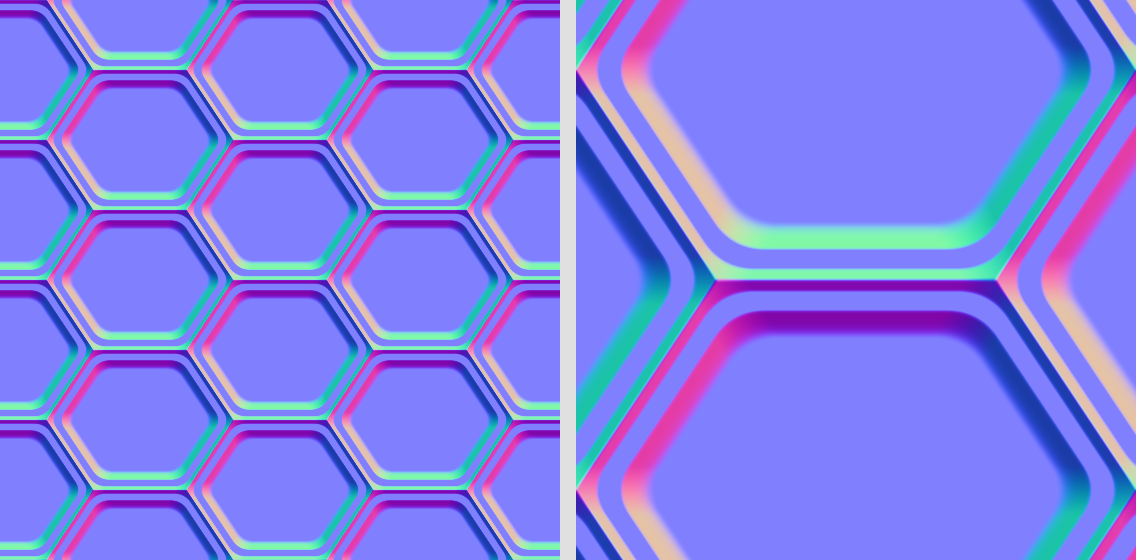
Left: the whole. Right: its middle third, enlarged.
This texture map is drawn by a Shadertoy shader. Its source:

```glsl
// Tangent-space normal map of stretched hexagonal tiles, two by four repeats.
// A rounded hexagon distance gives the inward direction; a two-step bevel
// profile sets how far the normal leans along it.

float smoothMax(float a, float b, float k) {
    float h = max(k - abs(a - b), 0.0) / k;
    return max(a, b) + 0.25 * k * h * h;
}

// Depth inside one hexagon of height 1 and width 4/3, corners rounded.
float hexDepth(vec2 p) {
    vec2 n = normalize(vec2(3.0, 2.0));
    float slantReach = n.x * 2.0 / 3.0;
    float rising = abs(dot(p, n)) - slantReach;
    float falling = abs(dot(p, vec2(n.x, -n.y))) - slantReach;
    float flatSide = abs(p.y) - 0.5;
    return -smoothMax(smoothMax(rising, falling, 0.065), flatSide, 0.065);
}

// Two interleaved lattices with period (2, 1); the enclosing cell wins.
float tileDepth(vec2 p) {
    vec2 period = vec2(2.0, 1.0);
    vec2 evenCell = (fract(p / period + vec2(0.5, 0.0)) - 0.5) * period;
    vec2 oddCell = (fract(p / period + vec2(0.0, 0.5)) - 0.5) * period;
    return max(hexDepth(evenCell), hexDepth(oddCell));
}

// Steepness: narrow outer lip, level band, then a bevel fading to the floor.
float bevelSlope(float depth, float soft) {
    float lip = 1.0 - smoothstep(0.024 - soft, 0.024 + soft, depth);
    float bevel = smoothstep(0.076 - soft, 0.076 + soft, depth)
                * (1.0 - smoothstep(0.088, 0.142, depth));
    return 3.1 * (0.85 * lip + bevel);
}

void mainImage(out vec4 fragColor, in vec2 fragCoord) {
    vec2 p = fragCoord / iResolution.xy * 4.0;
    float texel = 4.0 / iResolution.y;

    // Central differences also blend the two sides of each crest.
    vec2 e = vec2(max(0.007, 0.5 * texel), 0.0);
    vec2 inward = vec2(tileDepth(p + e.xy) - tileDepth(p - e.xy),
                       tileDepth(p + e.yx) - tileDepth(p - e.yx)) / (2.0 * e.x);

    float slope = bevelSlope(tileDepth(p), max(0.006, 0.6 * texel));
    vec3 normal = normalize(vec3(inward * slope, 1.0));
    fragColor = vec4(normal * 0.5 + 0.5, 1.0);
}
```
